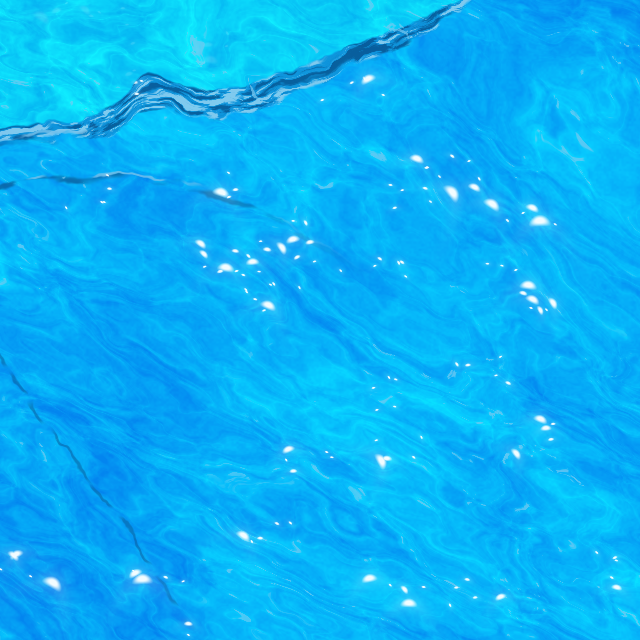
This texture is drawn by a three.js fragment shader. Its source:

```glsl
// Sunlit blue pool water with rippled caustics, steel-blue wave crests and white glints.
varying vec2 vUv;

float hash(vec2 p) {
  return fract(sin(dot(p, vec2(127.1, 311.7))) * 43758.5453);
}

float noise(vec2 p) {
  vec2 i = floor(p), f = fract(p);
  f = f * f * (3.0 - 2.0 * f);
  return mix(mix(hash(i), hash(i + vec2(1.0, 0.0)), f.x),
             mix(hash(i + vec2(0.0, 1.0)), hash(i + vec2(1.0, 1.0)), f.x), f.y);
}

float fbm(vec2 p) {
  float sum = 0.0, amp = 0.533;
  for (int i = 0; i < 4; i++) {
    sum += amp * noise(p);
    p = mat2(1.6, 1.2, -1.2, 1.6) * p + 7.3;
    amp *= 0.5;
  }
  return sum;
}

float bump(float x, float center, float width) {
  float d = (x - center) / width;
  return exp(-d * d);
}

// Thin bright web where two noise fields meet
float caustic(vec2 q, float sharpness) {
  return exp(-abs(noise(q) - noise(q * 1.13 + 31.7)) * sharpness);
}

// Broken thin line around the zero of d
float strand(float d, float width, vec2 p) {
  return (1.0 - smoothstep(width * 0.3, width + 0.001, abs(d)))
       * smoothstep(0.3, 0.6, noise(p * vec2(28.0, 45.0)));
}

// Clusters of small tilted sparkles
float glints(vec2 p) {
  float light = 0.0;
  for (int c = 0; c < 32; c++) {
    vec2 id = vec2(float(c), 3.7);
    vec2 center = vec2(hash(id), hash(id + 11.3));
    for (int k = 0; k < 5; k++) {
      vec2 s = id * 1.7 + float(k) * 5.31;
      vec2 spread = vec2(hash(s), hash(s + 2.1)) - 0.5;
      vec2 d = p - center - spread * vec2(0.10, 0.06);
      float a = hash(s + 4.9) * 1.6 - 1.1;
      d = mat2(cos(a), -sin(a), sin(a), cos(a)) * d;
      d.y += 18.0 * d.x * d.x;
      float r = mix(0.003, 0.016, pow(hash(s + 8.2), 3.5));
      float l = length(d * vec2(0.9, 1.7)) / r;
      light = max(light, 1.0 - smoothstep(0.3, 1.25, l));
      light = max(light, 0.35 * exp(-l * 0.9));
    }
  }
  return light;
}

void main() {
  vec2 p = vUv;

  // Ripples sheared along the current, then warped
  float shear = 0.42 - 0.28 * smoothstep(0.4, 1.2, p.y);
  vec2 flow = vec2(p.x, p.y + shear * p.x);
  vec2 q = flow * vec2(8.0, 15.0);
  vec2 warp = vec2(fbm(q * 0.7), fbm(q * 0.7 + 19.4)) - 0.5;
  q += 2.8 * warp;
  float swell = fbm(q * 0.55 + 3.0);
  float ripples = fbm(q * vec2(1.8, 2.4));
  float wavelets = fbm(q * vec2(4.5, 6.0) + 4.0 * warp);
  float web = caustic(q * 0.9, 18.0) * 0.5 + caustic(q * 2.2 + 9.0, 15.0) * 0.5;
  float grain = noise(p * 256.0) - 0.5;

  // Water tone from deep to pale
  float tone = 0.42 + 1.05 * (swell - 0.5) + 0.75 * (ripples - 0.5) + 0.4 * web;
  tone += 0.75 * (wavelets - 0.5) + 0.14 * grain;
  tone -= 0.2 * smoothstep(0.4, 0.9, p.x) * smoothstep(0.55, 0.95, p.y);
  tone -= 0.12 * (1.0 - smoothstep(0.0, 0.35, p.x)) * (1.0 - smoothstep(0.2, 0.6, p.y));
  tone += 0.25 * bump(p.x, 0.53, 0.13) * bump(p.y, 0.37, 0.08);
  vec3 color = mix(vec3(0.015, 0.56, 0.945), vec3(0.03, 0.82, 1.0), clamp(tone, -0.15, 1.2));

  // Bright shallow water behind the main crest
  float crest = 0.80 + 0.07 * p.x + 0.29 * p.x * p.x + 0.05 * bump(p.x, 0.235, 0.055);
  float d = p.y - crest + 0.02 * (fbm(p * 26.0) - 0.5);
  float behind = smoothstep(-0.002, 0.003, d);
  float glow = 0.3 + 1.1 * (ripples - 0.4) + 0.8 * (wavelets - 0.5) + 0.6 * web + 0.15 * grain;
  vec3 shallow = mix(vec3(0.02, 0.71, 0.95), vec3(0.06, 0.93, 1.0), clamp(glow, 0.0, 1.1));
  color = mix(color, shallow, behind);

  // Streaked steel-blue band along the crest, with a ragged lower edge
  float thick = 0.018 + 0.032 * bump(p.x, 0.22, 0.08) + 0.026 * bump(p.x, 0.37, 0.1);
  thick += 0.012 * bump(p.x, 0.55, 0.1) + 0.03 * (fbm(p * vec2(20.0, 40.0)) - 0.5);
  float band = (1.0 - behind) * smoothstep(-thick - 0.004, -thick + 0.003, d);
  float streak = fbm(vec2(p.x * 32.0, d * 170.0) + 7.0 * warp);
  vec3 steel = mix(vec3(0.03, 0.34, 0.58), vec3(0.06, 0.57, 0.85), smoothstep(0.34, 0.53, streak));
  steel = mix(steel, vec3(0.55, 0.80, 0.93), smoothstep(0.56, 0.68, streak));
  color = mix(color, steel, band * 0.9);

  // Lesser crests: dark strands with pale rims
  float wobble = 0.026 * (fbm(p * 20.0 + 5.0) - 0.5);
  float upper = p.y - 0.775 - 0.13 * p.x + wobble;
  float middle = p.y - 0.705 - 0.25 * p.x + 0.85 * p.x * p.x + wobble;
  float lower = p.y - 0.447 + 1.42 * p.x + 2.5 * wobble;
  float fadeUpper = 1.0 - smoothstep(0.08, 0.17, p.x);
  float fadeMiddle = 1.0 - smoothstep(0.25, 0.6, p.x);
  float dark = strand(upper, 0.006, p) * fadeUpper;
  dark = max(dark, strand(middle, 0.006, p) * fadeMiddle);
  dark = max(dark, 0.7 * strand(lower, 0.006, p));
  float rim = strand(upper - 0.005, 0.002, p + 0.3) * fadeUpper;
  rim = max(rim, strand(middle - 0.005, 0.002, p + 0.3) * fadeMiddle);
  color = mix(color, vec3(0.04, 0.36, 0.6), dark * 0.75);
  color = mix(color, vec3(0.47, 0.76, 0.92), rim * 0.8);

  // Pale flecks scattered on the wavelets, then sun glints
  float fleck = smoothstep(0.73, 0.8, wavelets) * smoothstep(0.45, 0.6, swell);
  color = mix(color, vec3(0.47, 0.78, 0.94), fleck * 0.7);
  color = mix(color, vec3(0.95, 0.99, 1.0), glints(p) * (1.0 - 0.85 * behind));

  gl_FragColor = vec4(color, 1.0);
}
```
